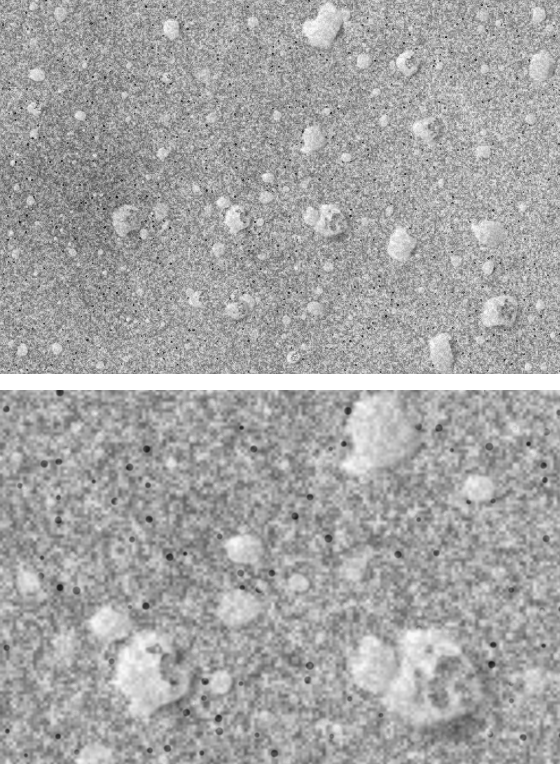
Top, the full canvas; bottom, a detail of the centre.
Write a WebGL 2 fragment shader that draws this texture.

```glsl
#version 300 es
precision highp float;
// Grey gritty plaster strewn with pale raised lumps, lit from the left.
// Cellular layers scatter lumps, grit and pits at falling sizes; layered
// value noise gives the mottled ground and the fine sandy grain.

uniform vec2 u_resolution;
out vec4 outColor;

// Lengths are fractions of the canvas height.
const float GROUND_TONE = 0.635;
const float MOTTLE = 0.13;
const float COARSE_GRAIN = 0.26;
const float FINE_GRAIN = 0.27;
const float LUMP_TONE = 0.84;
const float LUMP_RELIEF = 0.12;
const float SHADOW_DEPTH = 0.42;
const float SCAR_TONE = 0.36;
const float PIT_DEPTH = 0.32;
const float EDGE = 0.0022;
const vec2 SHADE_DIR = vec2(0.92, -0.39);

float hash(vec2 c) {
  vec3 q = fract(c.xyx * 0.1031);
  q += dot(q, q.yzx + 33.33);
  return fract((q.x + q.y) * q.z);
}

vec2 hash2(vec2 c) {
  return vec2(hash(c + 17.3), hash(c + 91.7));
}

float noise(vec2 p) {
  vec2 i = floor(p), f = fract(p);
  f = f * f * (3.0 - 2.0 * f);
  return mix(mix(hash(i), hash(i + vec2(1, 0)), f.x),
             mix(hash(i + vec2(0, 1)), hash(i + vec2(1, 1)), f.x), f.y);
}

float fbm(vec2 p) {
  float sum = 0.0, amp = 0.5;
  for (int i = 0; i < 4; i++) {
    sum += amp * noise(p);
    p = mat2(1.6, 1.2, -1.2, 1.6) * p + 7.1;
    amp *= 0.5;
  }
  return sum;
}

// One layer of lumps: share is the chance per cell, relief scales shading.
float addLumps(float tone, vec2 p, float grain, float cell, float share,
               vec2 radii, float relief, float scarShare) {
  vec2 home = floor(p / cell);
  for (int j = -1; j <= 1; j++)
  for (int i = -1; i <= 1; i++) {
    vec2 id = home + vec2(i, j);
    vec2 seed = id + 300.0 * cell + 40.0;
    if (hash(seed) > share) continue;
    vec2 rnd = hash2(seed), look = hash2(seed + 53.0);
    float radius = mix(radii.x, radii.y, rnd.x * rnd.x);
    vec2 d = (p - (id + 0.2 + 0.6 * hash2(seed + 29.0)) * cell) / radius;

    // Uneven, slightly stretched outline
    vec2 q = d * 1.3 + rnd * 60.0;
    vec2 bent = d + relief * 0.65 * (vec2(noise(q), noise(q + 31.0)) - 0.5);
    float a = 6.2832 * rnd.y;
    bent = mat2(cos(a), sin(a), -sin(a), cos(a)) * bent;
    bent.x /= 1.0 + 0.5 * relief * look.x;
    float r = length(bent);
    float soft = EDGE / radius;
    float body = 1.0 - smoothstep(1.0 - soft - 0.12, 1.0 + soft, r);

    // Cast shade on the far side
    float shade = 1.0 - smoothstep(0.75, 1.2, length(d - SHADE_DIR * 0.28));
    tone *= 1.0 - SHADOW_DEPTH * relief * shade * (0.35 + 0.65 * look.y);

    // Lit, crusty surface
    float facing = -dot(d, SHADE_DIR);
    float crust = noise(d * 4.0 + rnd * 90.0) - 0.5;
    float lit = LUMP_TONE + relief * (LUMP_RELIEF * facing + 0.1 * crust)
              + 0.45 * grain;
    float scar = 1.0 - smoothstep(0.25, 0.65,
                 length(d - vec2(0.42, 0.12)) + 0.9 * crust);
    lit = mix(lit, SCAR_TONE + 0.35 * noise(d * 7.0 + 5.0) + grain,
              0.85 * scar * step(look.x, scarShare));
    tone = mix(tone, lit, body * mix(0.55, 1.0, sqrt(look.y)));
  }
  return tone;
}

// Small round pits, as a coverage from 0 to 1.
float pits(vec2 p, float cell, float share) {
  vec2 id = floor(p / cell);
  vec2 centre = (id + 0.3 + 0.4 * hash2(id + 7.0)) * cell;
  float radius = cell * mix(0.1, 0.22, hash(id + 61.0));
  float cover = 1.0 - smoothstep(radius - EDGE * 0.5, radius + EDGE * 0.5,
                                 length(p - centre));
  return cover * step(hash(id + 13.0), share);
}

void main() {
  vec2 p = gl_FragCoord.xy / u_resolution.y;
  float across = gl_FragCoord.x / u_resolution.x;

  // Mottled ground, darker towards the left
  float ground = GROUND_TONE + 0.05 * (across - 0.5);
  ground += MOTTLE * (fbm(p * 4.0 + 3.0) - 0.47);
  ground += 0.5 * MOTTLE * (fbm(p * 24.0) - 0.47);
  vec2 stain = (p - vec2(0.27, 0.48)) / vec2(0.22, 0.3);
  ground -= 0.075 * exp(-dot(stain, stain));

  // Sandy grain and pits
  float grain = COARSE_GRAIN * (noise(p * 170.0) - 0.5)
              + FINE_GRAIN * (noise(p * 330.0 + 19.0) - 0.5);
  float tone = ground + grain - PIT_DEPTH * pits(p, 0.016, 0.13);

  // Grit first, then larger lumps on top
  float crowd = mix(0.65, 1.25, across);
  float clump = 0.4 + 1.2 * noise(p * 9.0 + 2.0);
  tone = addLumps(tone, p, grain, 0.022, 0.3 * crowd * clump, vec2(0.002, 0.005), 0.3, 0.0);
  tone = addLumps(tone, p, grain, 0.06, 0.3 * crowd, vec2(0.006, 0.013), 0.5, 0.0);
  tone = addLumps(tone, p, grain, 0.125, 0.38 * crowd, vec2(0.014, 0.025), 0.65, 0.12);
  tone = addLumps(tone, p, grain, 0.25, 0.42 * crowd, vec2(0.03, 0.046), 1.0, 0.55);

  outColor = vec4(vec3(clamp(tone, 0.08, 0.97)), 1.0);
}
```
